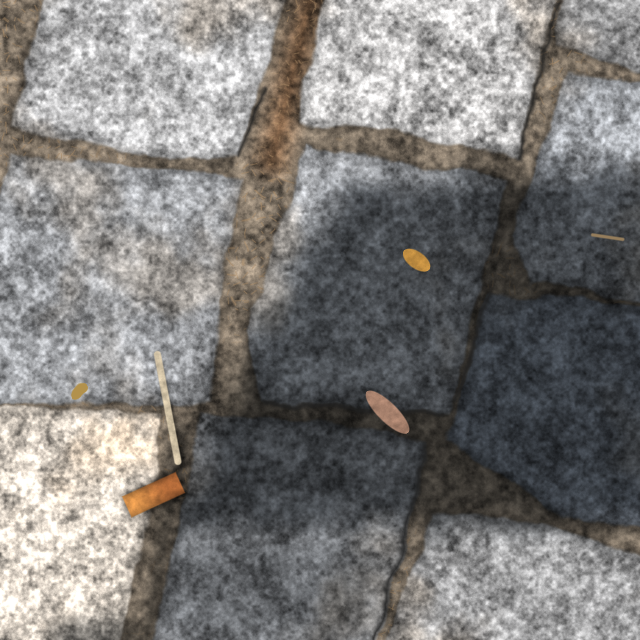
This texture is drawn by a WebGL 2 fragment shader. Its source:

```glsl
#version 300 es
precision highp float;
uniform vec2 u_resolution;
out vec4 fragColor;

float hash(vec2 p) {
  vec3 q = fract(p.xyx * vec3(.1031, .103, .0973));
  q += dot(q, q.yzx + 33.33);
  return fract((q.x + q.y) * q.z);
}

float noise(vec2 p) {
  vec2 i = floor(p), f = fract(p);
  f = f * f * (3. - 2. * f);
  return mix(mix(hash(i), hash(i + vec2(1, 0)), f.x),
             mix(hash(i + vec2(0, 1)), hash(i + vec2(1, 1)), f.x), f.y);
}

float fbm(vec2 p) {
  float sum = 0., amp = .533;
  for (int i = 0; i < 4; i++) {
    sum += amp * noise(p);
    p = mat2(1.6, 1.2, -1.2, 1.6) * p + 7.3;
    amp *= .5;
  }
  return sum;
}

// Signed distance to a five-sided polygon
float polygon(vec2 p, vec4 ab, vec4 cd, vec2 last) {
  vec2 v[5] = vec2[5](ab.xy, ab.zw, cd.xy, cd.zw, last);
  float d = 9., s = 1.;
  for (int i = 0, j = 4; i < 5; j = i, i++) {
    vec2 e = v[j] - v[i], w = p - v[i];
    d = min(d, length(w - e * clamp(dot(w, e) / dot(e, e), 0., 1.)));
    bvec3 c = bvec3(p.y >= v[i].y, p.y < v[j].y, e.x * w.y > e.y * w.x);
    if (all(c) || all(not(c))) s = -s;
  }
  return s * d;
}

// Position along (x, 0 to 1) and distance from (y) a segment
vec2 along(vec2 p, vec4 seg) {
  vec2 e = seg.zw - seg.xy, w = p - seg.xy;
  float t = clamp(dot(w, e) / dot(e, e), 0., 1.);
  return vec2(t, length(w - e * t));
}

float stroke(vec2 p, vec4 seg, float halfWidth, float soft) {
  return 1. - smoothstep(-soft, soft, along(p, seg).y - halfWidth);
}

float leaf(vec2 p, vec4 seg, float halfWidth, float soft) {
  vec2 s = along(p, seg);
  return 1. - smoothstep(-soft, soft, s.y - halfWidth * sqrt(4. * s.x * (1. - s.x)));
}

void addGap(inout float gap, vec2 p, vec4 seg) {
  gap = max(gap, stroke(p, seg, .0025, .004));
}

// Keeps the tint (rgb) and distance (a) of the nearest stone
void stone(inout vec4 near, vec2 p, vec4 ab, vec4 cd, vec2 last, float tone, float cool) {
  float d = polygon(p, ab, cd, last) - .002;
  if (d < near.a) near = vec4(tone * mix(vec3(1), vec3(.94, 1, 1.08), cool), d);
}

// Short randomly turned fibres, one per cell
float fibres(vec2 p, float scale, float soft) {
  vec2 cell = floor(p * scale);
  float turn = 6.2832 * hash(cell + 3.7);
  vec2 dir = vec2(cos(turn), sin(turn)) * mix(.12, .42, hash(cell + 9.1));
  return stroke(fract(p * scale) - .5, vec4(-dir, dir), .05, soft * scale) * step(.45, hash(cell + 5.3));
}

void main() {
  vec2 p = gl_FragCoord.xy / u_resolution;
  float px = 1. / min(u_resolution.x, u_resolution.y);
  vec2 wobble = vec2(fbm(p * 22.), fbm(p * 22. + 40.)) - .5;
  vec2 q = p + wobble * .022;
  float mottle = fbm(p * 24.) - .5, grain = fbm(p * 105. + 11.) - .5;
  float patches = fbm(p * 7. + 3.);

  // Paving stones
  vec4 s = vec4(1);
  stone(s, q, vec4(.02, .8, .27, .752), vec4(.372, .757, .458, 1.04), vec2(.075, 1.04), .96, .2);
  stone(s, q, vec4(.466, .81, .62, .797), vec4(.805, .754, .874, 1.04), vec2(.512, 1.04), 1.03, .1);
  stone(s, q, vec4(.868, .934, .94, .91), vec4(1.05, .875, 1.05, 1.05), vec2(.885, 1.05), .84, .2);
  stone(s, q, vec4(.8, .635, .828, .56), vec4(1.05, .525, 1.05, .865), vec2(.885, .885), .85, .5);
  stone(s, q, vec4(-.08, .367, .32, .372), vec4(.342, .53, .378, .72), vec2(.022, .757), .83, .4);
  stone(s, q, vec4(.388, .49, .407, .378), vec4(.7, .353, .788, .718), vec2(.478, .772), .88, .4);
  stone(s, q, vec4(.703, .31, .88, .2), vec4(1.05, .165, 1.05, .52), vec2(.762, .538), .73, 1.);
  stone(s, q, vec4(-.05, .363, -.05, -.06), vec4(.18, 0, .238, .22), vec2(.252, .352), 1.13, -.6);
  stone(s, q, vec4(.235, -.04, .578, -.04), vec4(.668, .303, .54, .336), vec2(.312, .352), .76, .4);
  stone(s, q, vec4(.59, -.05, 1.05, -.05), vec4(1.05, .11, .85, .185), vec2(.678, .198), .86, .2);

  // Broad cast shadow with a soft edge
  float shadowEdge = polygon(p + wobble * .05, vec4(.245, .16, 1.1, .175), vec4(1.1, .755, .54, .725), vec2(.35, .42));
  float shade = 1. - smoothstep(-.055, .045, shadowEdge);
  shade = max(shade, .52 * stroke(p, vec4(.32, .08, .5, .08), .1, .06));
  shade = max(shade, .75 * stroke(p, vec4(.12, -.01, .2, -.01), .045, .03));
  shade = max(shade, .8 * stroke(p, vec4(.225, -.02, .285, .32), .015, .025));

  // Granite
  vec3 granite = s.rgb * mix(vec3(.76, .75, .74), vec3(.74, .68, .61), .6 * smoothstep(.5, .75, patches));
  granite *= 1. + .75 * mottle + .95 * grain + .28 * (noise(p * 230.) - .5);
  granite *= 1. - .2 * smoothstep(-.02, 0., s.a);

  // Soil and dry fibres
  float litter = max(fibres(q, 48., px), fibres(p.yx + .37, 75., px));
  float channel = stroke(p, vec4(.425, .75, .485, 1), .02, .03);
  vec3 soil = mix(vec3(.53, .48, .42), vec3(.48, .36, .26), channel);
  soil *= 1. + .9 * mottle + 1.1 * grain;
  soil = mix(soil, vec3(.7, .57, .42), .6 * litter * max(channel, smoothstep(.45, .65, patches)));
  soil *= 1. - .3 * exp(-max(s.a, 0.) * 130.);

  vec3 color = mix(soil, granite, 1. - smoothstep(-.002 - px, .002 + px, s.a));
  color *= mix(vec3(1), vec3(.41, .425, .44), shade);

  // Deep gaps beside the stones
  float gap = 0.;
  addGap(gap, q, vec4(.374, .755, .415, .86));
  addGap(gap, q, vec4(.808, .754, .872, 1));
  addGap(gap, q, vec4(.71, .37, .765, .54));
  addGap(gap, q, vec4(.585, 0, .668, .3));
  addGap(gap, q, vec4(.41, .373, .69, .35));
  color = mix(color, vec3(.13), gap * .8);

  // Splinters, leaves and crumbs
  float rough = 1. + .44 * grain;
  color *= 1. - .5 * stroke(p, vec4(.25, .43, .284, .272), .005, .005);
  color = mix(color, vec3(.82, .76, .65) * rough, stroke(p, vec4(.246, .446, .278, .279), .0055, px));
  color = mix(color, vec3(.58, .49, .36), stroke(p, vec4(.926, .633, .973, .626), .0025, px));
  color = mix(color, vec3(.76, .56, .26) * rough, leaf(p, vec4(.631, .608, .671, .579), .013, px));
  color = mix(color, vec3(.66, .51, .43) * rough, leaf(p, vec4(.573, .388, .638, .324), .015, px));
  color = mix(color, vec3(.7, .57, .3), leaf(q, vec4(.113, .375, .139, .402), .011, px));

  // Short tan cylinder with its own shadow
  vec2 r = mat2(.909, -.417, .417, .909) * (p - vec2(.24, .227));
  vec2 box = abs(r) - vec2(.046, .018);
  float edge = max(box.x, box.y);
  color *= 1. - .45 * (1. - smoothstep(-.005, .015, edge));
  vec3 paper = mix(vec3(.8, .54, .28), vec3(.62, .37, .2), smoothstep(-.04, .03, r.x));
  paper *= rough * (1.1 - 900. * r.y * r.y);
  color = mix(color, paper, 1. - smoothstep(-px, px, edge));

  fragColor = vec4(clamp(color, 0., 1.), 1);
}
```
